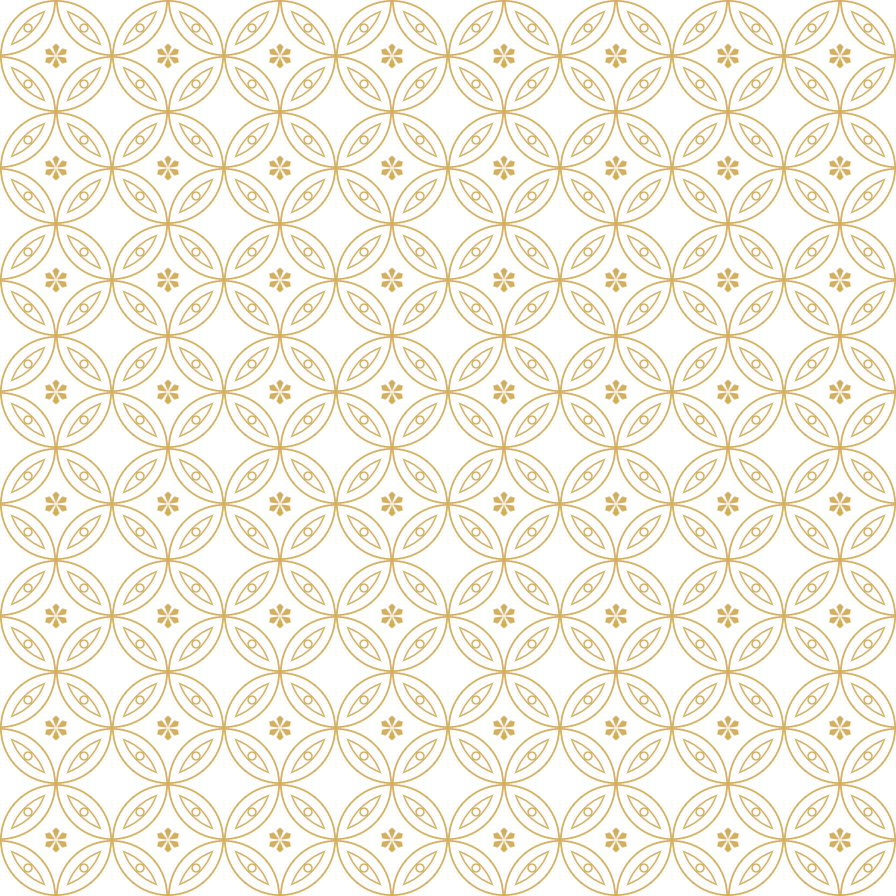
Write a WebGL 2 fragment shader that draws this pattern.

```glsl
#version 300 es
precision highp float;
// Gold line lattice of interlaced circles on white, with a ringed eye in every
// overlap and a six-petal blossom in each cell. One cell is drawn with signed
// distances, folded by symmetry and repeated with fract.

#define REPEATS 8.0
#define CIRCLE_RADIUS 0.492
#define CIRCLE_LINE 0.016
#define EYE_LINE 0.0135
#define EYE_HALF_LENGTH 0.203
#define EYE_HALF_WIDTH 0.046
#define RING_RADIUS 0.035
#define PETAL_BASE vec2(0.008, 0.0)
#define PETAL_SHOULDER vec2(0.082, 0.031)
#define PETAL_TIP vec2(0.112, 0.0)
#define GOLD vec3(0.835, 0.685, 0.380)
#define PAPER vec3(1.0)

uniform vec2 u_resolution;
out vec4 fragColor;

const float PI = 3.14159265;

// Distance to an outline of the given width around a shape
float stroke(float d, float width) {
    return abs(d) - 0.5 * width;
}

// Pointed lens along x, bounded by two equal arcs
float lens(vec2 p, float halfLength, float halfWidth) {
    float radius = (halfLength * halfLength + halfWidth * halfWidth) / (2.0 * halfWidth);
    return length(vec2(p.x, abs(p.y) + radius - halfWidth)) - radius;
}

// Signed distance to the line a-b, positive on its left side
float sideOfLine(vec2 p, vec2 a, vec2 b) {
    vec2 along = normalize(b - a);
    return dot(p - a, vec2(-along.y, along.x));
}

// Six kite-shaped petals, one of them pointing up
float blossom(vec2 p) {
    float sector = PI / 3.0;
    float angle = atan(p.x, p.y);
    angle -= sector * round(angle / sector);
    vec2 q = length(p) * vec2(cos(angle), abs(sin(angle)));
    return max(sideOfLine(q, PETAL_BASE, PETAL_SHOULDER),
               sideOfLine(q, PETAL_SHOULDER, PETAL_TIP));
}

// Distance to all gold parts of one cell centred on the origin
float cellPattern(vec2 p) {
    vec2 q = abs(p);

    // Circles around the cell centre and around its corners
    float circles = min(stroke(length(q) - CIRCLE_RADIUS, CIRCLE_LINE),
                        stroke(length(q - 0.5) - CIRCLE_RADIUS, CIRCLE_LINE));

    // Diagonal eye and ring in the overlap of two circles
    vec2 e = vec2(q.x - q.y, q.x + q.y - 0.5) * sqrt(0.5);
    float eye = stroke(lens(e, EYE_HALF_LENGTH, EYE_HALF_WIDTH), EYE_LINE);
    float ring = stroke(length(e) - RING_RADIUS, EYE_LINE);

    return min(min(circles, blossom(p)), min(eye, ring));
}

void main() {
    float side = min(u_resolution.x, u_resolution.y);
    float pixel = REPEATS / side;
    vec2 cell = fract(gl_FragCoord.xy * pixel) - 0.5;

    // Edge coverage over one pixel
    float ink = clamp(0.5 - cellPattern(cell) / pixel, 0.0, 1.0);
    fragColor = vec4(mix(PAPER, GOLD, ink), 1.0);
}
```
